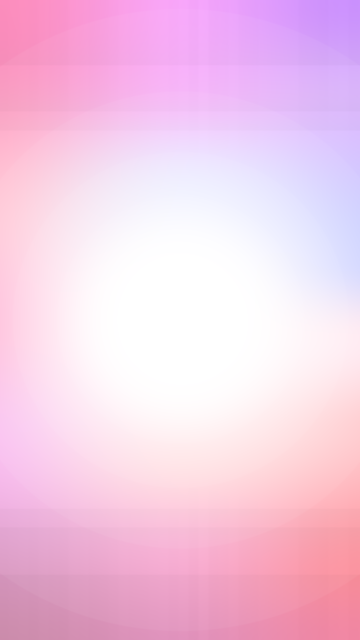
Write a Shadertoy shader that draws this background.

```glsl
const vec3 MAUVE = vec3(0.80, 0.55, 0.67);
const vec3 ORCHID = vec3(0.97, 0.68, 0.92);
const vec3 ROSE = vec3(1.00, 0.61, 0.78);
const vec3 BLUSH = vec3(1.00, 0.71, 0.79);
const vec3 HOT_PINK = vec3(1.00, 0.56, 0.75);
const vec3 DUSTY_PINK = vec3(0.88, 0.57, 0.74);
const vec3 CANDY = vec3(0.99, 0.63, 0.81);
const vec3 PEACH = vec3(1.00, 0.72, 0.74);
const vec3 CREAM = vec3(1.00, 0.86, 0.91);
const vec3 PALE_BLUE = vec3(0.80, 0.82, 1.00);
const vec3 MAGENTA = vec3(0.98, 0.65, 0.99);
const vec3 CORAL = vec3(1.00, 0.56, 0.61);
const vec3 BERRY = vec3(0.95, 0.53, 0.64);
const vec3 PERIWINKLE = vec3(0.73, 0.75, 1.00);
const vec3 LILAC = vec3(0.86, 0.70, 1.00);
const vec3 VIOLET = vec3(0.80, 0.57, 1.00);

const vec2 GLOW_CENTRE = vec2(0.502, 0.5);
const float GLOW_RADIUS = 0.29;
const float GLOW_FALLOFF = 2.6;
const float RING_RADIUS = 0.486;
const float RING_RATIO = 0.735;
const float RING_VEIL = 0.045;
const int RING_COUNT = 6;
const float LEDGE_FADE = 0.06;
const float LEDGE_SHADE = 0.025;
const float PLEAT_COUNT = 36.0;
const float PLEAT_SHADE = 0.012;
const float LEDGES[6] = float[6](0.102, 0.176, 0.205, 0.796, 0.826, 0.898);

float hash(float n) {
    return fract(sin(n * 127.1) * 43758.5453);
}

// Vertical gradients for the left, middle and right of the canvas
vec3 leftColumn(float y) {
    vec3 c = mix(MAUVE, ORCHID, smoothstep(-0.04, 0.31, y));
    c = mix(c, ROSE, smoothstep(0.32, 0.50, y));
    c = mix(c, BLUSH, smoothstep(0.50, 0.67, y));
    return mix(c, HOT_PINK, smoothstep(0.67, 0.95, y));
}

vec3 middleColumn(float y) {
    vec3 c = mix(DUSTY_PINK, CANDY, smoothstep(-0.02, 0.16, y));
    c = mix(c, PEACH, smoothstep(0.14, 0.29, y));
    c = mix(c, CREAM, smoothstep(0.29, 0.48, y));
    c = mix(c, PALE_BLUE, smoothstep(0.50, 0.66, y));
    return mix(c, MAGENTA, smoothstep(0.69, 0.86, y));
}

vec3 rightColumn(float y) {
    vec3 c = mix(BERRY, CORAL, smoothstep(0.0, 0.12, y));
    c = mix(c, PEACH, smoothstep(0.10, 0.34, y));
    c = mix(c, CREAM, smoothstep(0.33, 0.47, y));
    c = mix(c, PERIWINKLE, smoothstep(0.47, 0.59, y));
    c = mix(c, LILAC, smoothstep(0.62, 0.86, y));
    return mix(c, VIOLET, smoothstep(0.84, 1.0, y));
}

// Faint horizontal steps that fade towards the top and bottom
float ledgeShade(float y, float blur) {
    float shade = 0.0;
    for (int i = 0; i < LEDGES.length(); i++) {
        float outward = (y - LEDGES[i]) * sign(LEDGES[i] - 0.5);
        shade += smoothstep(-blur, blur, outward) * exp(-max(outward, 0.0) / LEDGE_FADE);
    }
    return shade * LEDGE_SHADE;
}

// Soft white glow with thin concentric veils
float glowAmount(float radius, float blur) {
    float clear = 1.0 - exp(-pow(radius / GLOW_RADIUS, GLOW_FALLOFF));
    float ring = RING_RADIUS;
    for (int i = 0; i < RING_COUNT; i++) {
        clear *= 1.0 - RING_VEIL * (1.0 - smoothstep(ring - blur, ring + blur, radius));
        ring *= RING_RATIO;
    }
    return 1.0 - clear * smoothstep(0.06, 0.20, radius);
}

void mainImage(out vec4 fragColor, in vec2 fragCoord) {
    vec2 uv = fragCoord / iResolution.xy;
    float blur = 1.0 / iResolution.y;

    // Colour field
    vec3 middle = middleColumn(uv.y);
    vec3 color = mix(leftColumn(uv.y), middle, smoothstep(0.0, 0.55, uv.x));
    color = mix(color, rightColumn(uv.y), smoothstep(0.45, 1.0, uv.x));

    // Ledges and pleats
    float pleat = uv.x * PLEAT_COUNT;
    float pleatTone = mix(hash(floor(pleat)), hash(floor(pleat) + 1.0),
                          smoothstep(0.7, 1.0, fract(pleat))) - 0.5;
    color *= 1.0 - ledgeShade(uv.y, blur);
    color += PLEAT_SHADE * pleatTone * smoothstep(0.2, 0.4, abs(uv.y - 0.5));

    // Glow
    vec2 offset = (uv - GLOW_CENTRE) * vec2(iResolution.x / iResolution.y, 1.0);
    color = mix(color, vec3(1.0), glowAmount(length(offset), blur));
    fragColor = vec4(clamp(color, 0.0, 1.0), 1.0);
}
```
